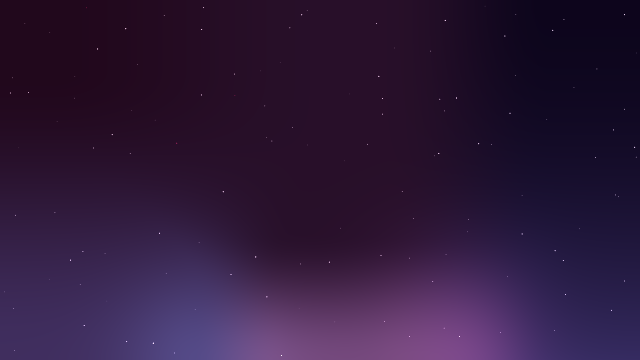
Give the GLSL for this background, as a WebGL 2 fragment shader.

```glsl
#version 300 es
precision highp float;
// Dusky night sky with a dark central haze, low violet glows and scattered stars.

uniform vec2 u_resolution;
out vec4 outColor;

const vec3 WINE = vec3(0.13, 0.03, 0.11);
const vec3 PLUM = vec3(0.155, 0.06, 0.16);
const vec3 MIDNIGHT = vec3(0.05, 0.02, 0.11);
const vec3 VIOLET = vec3(0.25, 0.18, 0.37);
const vec3 ROSE = vec3(0.45, 0.28, 0.48);
const vec3 INDIGO = vec3(0.21, 0.17, 0.38);
const vec3 BLUE_GLOW = vec3(0.08, 0.11, 0.16);
const vec3 MAGENTA_GLOW = vec3(0.14, 0.05, 0.10);
const vec3 PURPLE_GLOW = vec3(0.06, 0.04, 0.08);
const vec3 STAR_WHITE = vec3(0.85, 0.78, 0.82);
const vec3 STAR_RED = vec3(0.70, 0.12, 0.30);

vec2 hash2(vec2 cell) {
    vec3 p = fract(cell.xyx * vec3(0.1031, 0.1030, 0.0973));
    p += dot(p, p.yzx + 33.33);
    return fract((p.xx + p.yz) * p.zy);
}

// Soft elliptical light, 1 at its centre.
float glow(vec2 uv, vec2 centre, vec2 radius) {
    vec2 d = (uv - centre) / radius;
    return exp(-dot(d, d));
}

// Vertical ramp: the low colour fades into the high one below the given height.
vec3 ramp(vec3 low, vec3 high, float height, float y) {
    return mix(low, high, smoothstep(0.0, height, y));
}

// Three sky columns, joined along slanting soft borders.
vec3 sky(vec2 uv) {
    vec3 left = ramp(VIOLET, WINE, 0.8, uv.y);
    vec3 middle = ramp(ROSE, PLUM, 0.36, uv.y + 0.01);
    vec3 right = mix(MIDNIGHT, INDIGO, (1.0 - uv.y) * (1.0 - uv.y));

    float rise = smoothstep(0.2, 0.7, uv.y);
    float leftStart = mix(0.30, 0.08, rise);
    float leftEnd = mix(0.44, 0.50, rise);
    vec3 color = mix(left, middle, smoothstep(leftStart, leftEnd, uv.x));
    return mix(color, right, smoothstep(0.60, 0.86, uv.x));
}

// One jittered star per cell; p is measured in canvas heights.
vec3 stars(vec2 p, float density, float seed, float pixel) {
    vec2 cell = floor(p * density);
    vec2 place = hash2(cell + seed);
    vec2 kind = hash2(cell + seed + 57.0);
    vec2 centre = (cell + mix(vec2(0.06), vec2(0.94), place)) / density;

    float radius = mix(0.0008, 0.0017, kind.x * kind.x);
    float dist = length(p - centre);
    float disc = 1.0 - smoothstep(radius - 0.5 * pixel, radius + 0.5 * pixel, dist);
    float hazeGap = glow(centre, vec2(0.68, 0.45), vec2(0.42, 0.16));
    float present = step(0.25 + 0.6 * hazeGap, kind.y);
    vec3 tint = mix(STAR_WHITE, STAR_RED, step(0.86, place.x * 0.5 + kind.y * 0.5));
    return tint * disc * present * mix(0.5, 1.0, kind.x);
}

void main() {
    vec2 uv = gl_FragCoord.xy / u_resolution;
    vec2 p = gl_FragCoord.xy / u_resolution.y;
    float pixel = 1.0 / u_resolution.y;

    vec3 color = sky(uv);

    // Lights along the horizon
    color += BLUE_GLOW * glow(uv, vec2(0.31, 0.0), vec2(0.12, 0.25));
    color += MAGENTA_GLOW * glow(uv, vec2(0.75, 0.0), vec2(0.10, 0.20));
    color += PURPLE_GLOW * glow(uv, vec2(0.70, 0.22), vec2(0.13, 0.18));

    // Two star layers of different spacing
    for (int i = 0; i < 2; i++) {
        float layer = float(i);
        color += stars(p, 6.0 + 2.0 * layer, 11.0 + 83.0 * layer, pixel);
    }

    outColor = vec4(min(color, 1.0), 1.0);
}
```
